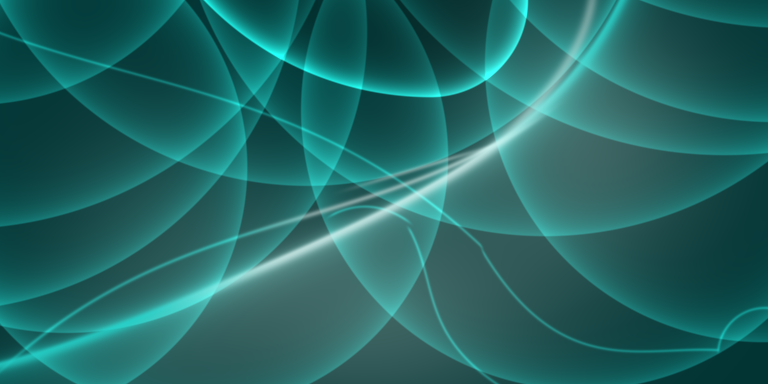
A WebGL 2 fragment shader for this background:

```glsl
#version 300 es
precision highp float;

uniform vec2 u_resolution;
out vec4 outColor;

// Centre and radius of the translucent discs.
const vec3 DISCS[13] = vec3[13](
  vec3(-0.07, 1.42, 0.693), vec3(-0.11, 1.43, 1.026), vec3(-0.164, 1.143, 0.953),
  vec3(0.172, 0.917, 0.784), vec3(0.503, 0.591, 0.664), vec3(-0.02, 0.565, 0.664),
  vec3(1.513, 0.714, 0.729), vec3(1.987, 0.833, 0.724), vec3(1.419, 1.349, 0.964),
  vec3(0.8, 1.427, 0.911), vec3(1.888, 1.685, 1.089), vec3(2.018, 1.591, 0.909),
  vec3(2.057, 2.01, 1.083));

float softSpot(vec2 p, vec2 center, vec2 size) {
  vec2 q = (p - center) / size;
  return exp(-dot(q, q));
}

// Light that starts at an edge and fades inward.
float innerGlow(float depth, float fade) {
  float edge = smoothstep(-0.003, 0.003, depth);
  return edge * exp(-max(depth, 0.0) / fade);
}

// Signed distance to the cubic y = c.x + c.y x + c.z x^2 + c.w x^3.
float cubicDistance(vec2 p, vec4 c) {
  float y = c.x + p.x * (c.y + p.x * (c.z + p.x * c.w));
  float slope = c.y + p.x * (2.0 * c.z + 3.0 * c.w * p.x);
  return (p.y - y) / sqrt(1.0 + slope * slope);
}

float strand(float d, float width) {
  return exp(-d * d / (width * width));
}

float span(float x, float start, float end, float blur) {
  return smoothstep(start - blur, start + blur, x) * (1.0 - smoothstep(end - blur, end + blur, x));
}

void main() {
  vec2 p = gl_FragCoord.xy / u_resolution * vec2(2.0, 1.0);
  vec3 teal = vec3(0.10, 0.72, 0.68);
  vec3 pearl = vec3(0.80, 0.86, 0.85);

  // Dark ground with hazy grey-green light
  float haze = 0.85 * softSpot(p, vec2(1.52, 0.66), vec2(0.34, 0.36))
             + 0.85 * softSpot(p, vec2(0.98, 0.20), vec2(0.48, 0.30))
             + 0.35 * softSpot(p, vec2(0.40, 0.42), vec2(0.32, 0.35))
             + 0.25 * softSpot(p, vec2(0.35, 0.05), vec2(0.35, 0.20));
  vec3 color = mix(vec3(0.005, 0.20, 0.20), vec3(0.28, 0.42, 0.41), min(haze, 1.0));

  // Overlapping discs lit along their rims
  for (int i = 0; i < 13; i++) {
    float depth = DISCS[i].z - distance(p, DISCS[i].xy);
    float rim = 0.32 * innerGlow(depth, 0.055) + 0.06 * innerGlow(depth, 0.012);
    color += rim * teal * (1.0 - 0.4 * color);
  }

  // Bright lobe at the top: a wide arc meeting a tight one
  float lobe = p.x < 1.122 ? 0.818 - distance(p, vec2(1.122, 1.565))
                           : 0.253 - distance(p, vec2(1.122, 1.0));
  color *= 1.0 - 0.25 * smoothstep(0.0, 0.05, lobe);
  color += teal * (0.55 * innerGlow(lobe, 0.045) + 0.35 * innerGlow(lobe, 0.012));

  // Thin winding threads
  float thread = strand(cubicDistance(p, vec4(0.914, -0.365, 0.271, -0.2656)), 0.004)
               * span(p.x, -0.1, 1.255, 0.008);
  thread += strand(cubicDistance(p, vec4(12.466, -21.296, 12.187, -2.32)), 0.004)
          * span(p.x, 1.255, 1.87, 0.008);
  thread += strand(cubicDistance(p, vec4(-2.2455, 5.7, -3.0, 0.0)), 0.004)
          * span(p.x, 0.86, 1.065, 0.015);
  thread += strand(cubicDistance(p.yx, vec4(1.294, -1.481, 4.485, -5.49)), 0.004)
          * span(p.y, -0.1, 0.406, 0.01);
  thread += strand(distance(p, vec2(1.992, 0.076)) - 0.122, 0.004)
          * smoothstep(0.075, 0.095, p.y);
  color += 0.32 * teal * thread;

  // Pale strands beside the main ribbon
  float lower = cubicDistance(p, vec4(0.0335, 0.9248, -0.7875, 0.3296));
  float upper = cubicDistance(p, vec4(0.235, 0.30, 0.0, 0.0));
  float rising = cubicDistance(p.yx, vec4(0.0196, 2.8745, -1.352, 0.0));
  color += 0.35 * teal * strand(lower, 0.005) * span(p.x, 0.02, 0.75, 0.12);
  float pale = 0.55 * strand(lower, 0.007) * span(p.x, 0.72, 1.36, 0.14)
             + 0.45 * strand(upper, 0.006) * span(p.x, 0.95, 1.24, 0.10)
             + 0.45 * strand(rising, 0.014) * span(p.y, 0.64, 1.05, 0.08);
  color = mix(color, pearl, pale);

  // Main ribbon: crisp above, glowing below
  vec2 q = p - vec2(0.81, 0.526);
  float u = dot(q, vec2(0.862, 0.506)) / 0.9375;
  float bend = (1.0 - u * u) * (0.151 + u * (0.089 + 0.073 * u));
  float side = dot(q, vec2(0.506, -0.862)) - bend;
  float core = strand(side, side < 0.0 ? 0.008 : 0.016);
  float glow = exp(-abs(side) / (side < 0.0 ? 0.016 : 0.050));
  float whiteness = span(p.x, 0.55, 1.42, 0.22);
  color += glow * mix(0.42 * teal, vec3(0.22, 0.31, 0.30), whiteness);
  color = mix(color, mix(vec3(0.14, 0.80, 0.77), vec3(0.83, 0.93, 0.92), whiteness), 0.75 * core);

  outColor = vec4(clamp(color, 0.0, 1.0), 1.0);
}
```
